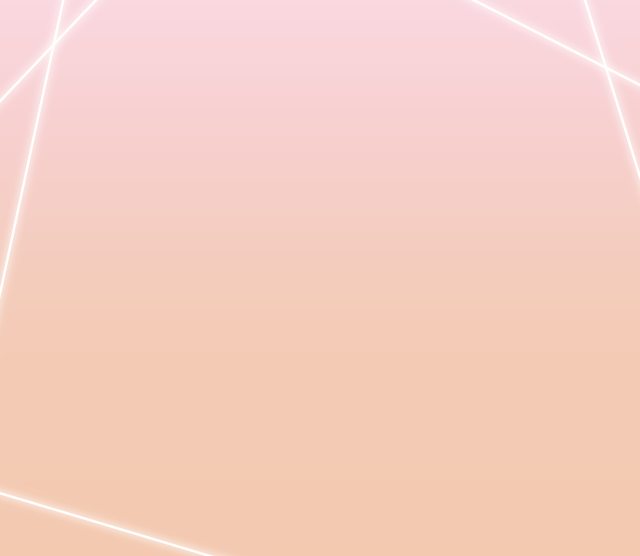
Give the GLSL for this background, as a WebGL 2 fragment shader.

```glsl
#version 300 es
precision highp float;

uniform vec2 u_resolution;
out vec4 fragColor;

#define CORE_HALF_WIDTH 0.0027
#define GLOW_RADIUS 0.011
#define GLOW_STRENGTH 0.42
#define BEAM_COLOR vec3(1.0, 0.995, 0.99)
#define SAND vec3(0.953, 0.788, 0.692)
#define APRICOT vec3(0.954, 0.796, 0.712)
#define PEACH vec3(0.957, 0.802, 0.750)
#define ROSE vec3(0.969, 0.816, 0.814)
#define PINK vec3(0.980, 0.846, 0.878)

// Beams as pairs of end points (x, y, x, y) on the canvas edges, from 0 to 1
const vec4 BEAMS[5] = vec4[5](
    vec4(0.099, 1.0, 0.0, 0.472),
    vec4(0.150, 1.0, 0.0, 0.818),
    vec4(0.740, 1.0, 1.0, 0.847),
    vec4(0.914, 1.0, 1.0, 0.682),
    vec4(0.0, 0.113, 0.328, 0.0)
);

// Vertical blend from sand at the bottom to pink at the top
vec3 skyGradient(float height) {
    vec3 color = mix(SAND, APRICOT, smoothstep(0.0, 0.39, height));
    color = mix(color, PEACH, clamp((height - 0.39) / 0.16, 0.0, 1.0));
    color = mix(color, ROSE, clamp((height - 0.55) / 0.22, 0.0, 1.0));
    return mix(color, PINK, clamp((height - 0.77) / 0.23, 0.0, 1.0));
}

float lineDistance(vec2 p, vec2 a, vec2 b) {
    vec2 along = normalize(b - a);
    return abs(dot(p - a, vec2(-along.y, along.x)));
}

void main() {
    vec2 uv = gl_FragCoord.xy / u_resolution;
    vec2 canvas = vec2(u_resolution.x / u_resolution.y, 1.0);
    float pixel = 1.0 / u_resolution.y;
    vec3 color = skyGradient(uv.y);

    // Soft halo, then a crisp core for each beam
    for (int i = 0; i < BEAMS.length(); i++) {
        vec4 beam = BEAMS[i];
        float d = lineDistance(uv * canvas, beam.xy * canvas, beam.zw * canvas);
        float falloff = d / GLOW_RADIUS;
        float glow = GLOW_STRENGTH * exp(-falloff * falloff);
        float core = 1.0 - smoothstep(-pixel, pixel, d - CORE_HALF_WIDTH);
        color = mix(color, BEAM_COLOR, max(glow, core));
    }

    fragColor = vec4(color, 1.0);
}
```
